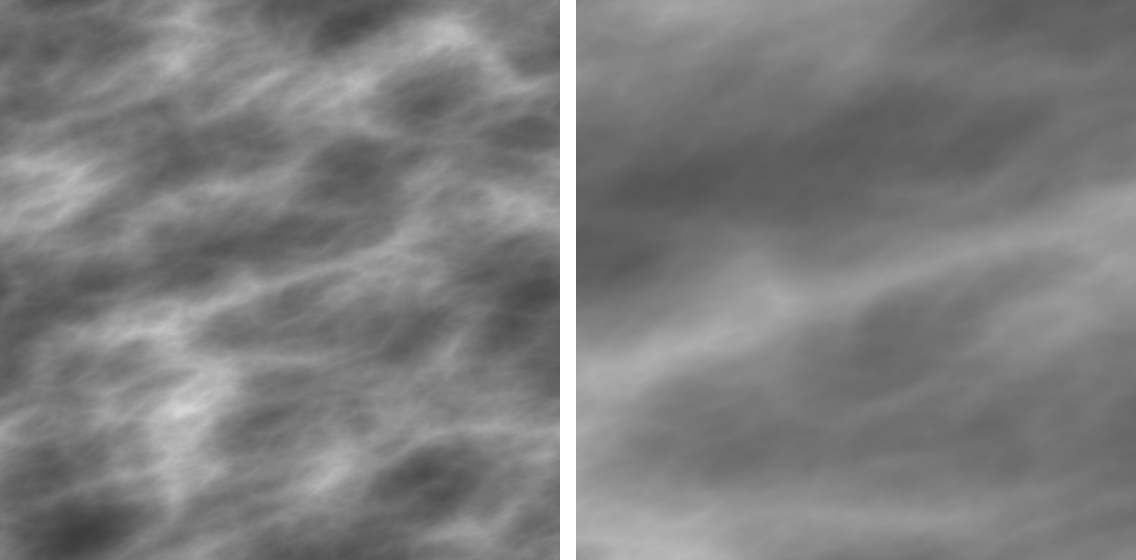
Left: the whole. Right: its middle third, enlarged.
Reproduce this texture procedurally as a WebGL 2 fragment shader.

```glsl
#version 300 es
precision highp float;
precision highp int;

uniform vec2 u_resolution;
out vec4 outColor;

// Whole cell counts per canvas edge; the two directions set tilt and stretch
const ivec2 ALONG = ivec2(3, 1);
const ivec2 ACROSS = ivec2(-2, 6);
const int CELLS = ALONG.x * ACROSS.y - ALONG.y * ACROSS.x;

const int OCTAVES = 6;
const float GAIN = 0.5;
const float BROAD_WEIGHT = 0.7;
const float CREASE_SOFTNESS = 0.03;
const vec2 OCTAVE_SHIFT = vec2(0.37, 0.61);

const float FIELD_MEAN = -0.345;
const float FIELD_SPREAD = 0.21;
const float MEDIAN_GREY = 0.478;
const float CONTRAST = 0.185;

const float TAU = 6.2831853;

// Integer hash giving a value in 0..1
float hash(ivec2 id, int seed) {
    uint h = uint(id.x) * 1597334677u ^ uint(id.y) * 3812015801u;
    h ^= uint(seed + 1) * 2654435769u;
    h = (h ^ (h >> 16)) * 2146121005u;
    h = (h ^ (h >> 15)) * 2221713035u;
    h ^= h >> 16;
    return float(h >> 8) / 16777216.0;
}

// Corners that coincide on the wrapped canvas share one id
ivec2 wrapCorner(ivec2 corner, int scale) {
    int period = CELLS * scale;
    ivec2 id = ivec2(ACROSS.y * corner.x - ALONG.y * corner.y,
                     ALONG.x * corner.y - ACROSS.x * corner.x);
    return (id % period + period) % period;
}

float cornerSlope(ivec2 cell, ivec2 corner, vec2 local, int scale, int seed) {
    float angle = TAU * hash(wrapCorner(cell + corner, scale), seed);
    return dot(vec2(cos(angle), sin(angle)), local - vec2(corner));
}

// Tiling gradient noise on the tilted, stretched lattice
float gradientNoise(vec2 uv, int scale, int seed) {
    vec2 p = vec2(dot(uv, vec2(ALONG)), dot(uv, vec2(ACROSS))) * float(scale);
    p += OCTAVE_SHIFT * float(seed);
    ivec2 cell = ivec2(floor(p));
    vec2 f = fract(p);
    vec2 w = f * f * f * (f * (f * 6.0 - 15.0) + 10.0);
    float low = mix(cornerSlope(cell, ivec2(0, 0), f, scale, seed),
                    cornerSlope(cell, ivec2(1, 0), f, scale, seed), w.x);
    float high = mix(cornerSlope(cell, ivec2(0, 1), f, scale, seed),
                     cornerSlope(cell, ivec2(1, 1), f, scale, seed), w.x);
    return mix(low, high, w.y);
}

// Broad light and dark areas overlaid with bright soft creases
float cloudField(vec2 uv) {
    float field = BROAD_WEIGHT * gradientNoise(uv, 1, OCTAVES);
    float amplitude = 1.0;
    int scale = 1;
    for (int i = 0; i < OCTAVES; i++) {
        float n = gradientNoise(uv, scale, i);
        field -= amplitude * sqrt(n * n + CREASE_SOFTNESS * CREASE_SOFTNESS);
        amplitude *= GAIN;
        scale *= 2;
    }
    return field;
}

void main() {
    vec2 uv = gl_FragCoord.xy / u_resolution;
    float level = (cloudField(uv) - FIELD_MEAN) / FIELD_SPREAD;
    // Exponential tone curve: compact shadows, long highlights
    float grey = MEDIAN_GREY * exp(CONTRAST * level);
    outColor = vec4(vec3(clamp(grey, 0.0, 1.0)), 1.0);
}
```
